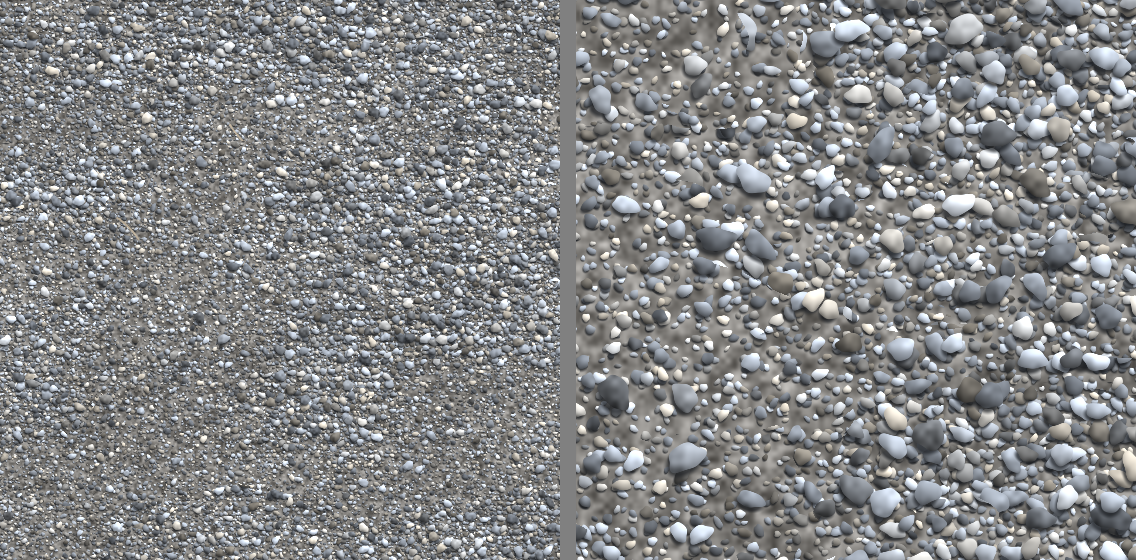
Left: the whole. Right: its middle third, enlarged.
Write a WebGL 2 fragment shader that draws this texture.

```glsl
#version 300 es
precision highp float;

uniform vec2 u_resolution;
out vec4 fragColor;

const int LAYERS = 4;
const float FINEST_SCALE = 165.0;    // cells across the canvas in the grit layer
const float LAYER_RATIO = 0.66;      // scale change from one layer to the next
const float FINE_COVER = 0.85;       // chance of a stone per cell, grit layer
const float COARSE_COVER = 0.36;     // same, largest pebbles
const float PATCHINESS = 0.6;
const float SHADOW_DEPTH = 0.74;
const float RELIEF = 0.36;
const float TWIG_CELLS = 6.0;
const float TWIG_CHANCE = 0.14;
const vec2 LIGHT = vec2(0.4, 0.92);
const vec3 SOIL = vec3(0.5, 0.49, 0.475);
const vec3 SHADOW = vec3(0.1, 0.11, 0.125);
const vec3 COOL = vec3(0.95, 1.0, 1.07);
const vec3 WARM = vec3(1.04, 1.0, 0.93);
const vec3 STRAW = vec3(0.75, 0.69, 0.6);

float hash(vec2 p) {
    return fract(sin(dot(p, vec2(127.1, 311.7))) * 43758.5453);
}

vec2 hash2(vec2 p) {
    return vec2(hash(p), hash(p + 37.3));
}

float noise(vec2 p) {
    vec2 i = floor(p), f = fract(p);
    f = f * f * (3.0 - 2.0 * f);
    return mix(mix(hash(i), hash(i + vec2(1, 0)), f.x),
               mix(hash(i + vec2(0, 1)), hash(i + vec2(1, 1)), f.x), f.y);
}

float fbm(vec2 p) {
    float sum = 0.0, amp = 0.5;
    for (int i = 0; i < 4; i++) {
        sum += amp * noise(p);
        p = p * 2.03 + 17.1;
        amp *= 0.5;
    }
    return sum / 0.9375;
}

mat2 rotation(float a) {
    float c = cos(a), s = sin(a);
    return mat2(c, s, -s, c);
}

// Radial distance of a rounded, slightly angular pebble; 1 on the outline
float pebble(vec2 q, float seed) {
    float a = atan(q.y, q.x + 1e-5);
    return length(q) * (1.0 + 0.09 * sin(3.0 * a + seed * 40.0)
                            + 0.05 * sin(5.0 * a + seed * 90.0));
}

// One layer of scattered stones, each with its cast shadow
vec3 addStones(vec3 color, vec2 uv, float scale, float cover, float layer, float pixel) {
    vec2 p = uv * scale + layer * 19.7;
    vec2 cell = floor(p);
    float grain = noise(uv * 230.0 + layer * 7.0) - 0.5;
    for (int y = -1; y <= 1; y++)
    for (int x = -1; x <= 1; x++) {
        vec2 id = cell + vec2(x, y);
        vec2 key = id + layer * 61.0;
        if (hash(key + 5.1) > cover) continue;

        vec2 toStone = p - id - 0.5 - 0.7 * (hash2(key) - 0.5);
        float seed = hash(key + 11.7);
        float radius = mix(0.25, 0.47, pow(hash(key + 23.9), 1.4));
        vec2 axes = radius * vec2(mix(1.0, 1.3, seed), mix(1.0, 0.7, seed));
        mat2 turn = rotation((hash(key + 71.3) - 0.5) * 2.4);
        vec2 q = (toStone * turn) / axes;
        vec2 shadowQ = ((toStone + LIGHT * radius * 0.42) * turn) / axes;
        float blur = 0.55 * pixel * scale / radius;

        float shade = 1.0 - smoothstep(0.75 - blur, 1.15 + blur, length(shadowQ));
        color = mix(color, SHADOW, shade * SHADOW_DEPTH);

        float d = pebble(q, seed);
        float mask = 1.0 - smoothstep(1.0 - blur, 1.0 + blur, d);
        float facing = dot(turn * q, LIGHT);
        float tone = mix(0.36, 0.92, hash(key + 43.1));
        float lum = tone * (1.0 + RELIEF * facing - 0.12 * d * d) + 0.2 * grain;
        vec3 tint = mix(COOL, WARM, smoothstep(0.3, 1.0, hash(key + 87.7)));
        color = mix(color, lum * tint, mask);
    }
    return color;
}

// Sparse dry stalks
vec3 addTwigs(vec3 color, vec2 uv, float pixel) {
    vec2 p = uv * TWIG_CELLS, id = floor(p);
    vec2 q = (p - id - 0.5 - 0.3 * (hash2(id + 3.0) - 0.5)) * rotation(6.28 * hash(id + 8.0));
    float halfLength = mix(0.08, 0.16, hash(id + 15.0));
    q.y += 0.6 * q.x * q.x;
    float d = length(vec2(max(abs(q.x) - halfLength, 0.0), q.y)) / TWIG_CELLS;
    float present = step(hash(id + 29.0), TWIG_CHANCE);
    float mask = 1.0 - smoothstep(0.0017 - 0.5 * pixel, 0.0017 + 0.5 * pixel, d);
    return mix(color, STRAW, 0.85 * mask * present);
}

void main() {
    vec2 uv = gl_FragCoord.xy / u_resolution.y;
    float pixel = 1.0 / u_resolution.y;
    float patches = smoothstep(0.28, 0.72, fbm(uv * vec2(4.0, 8.0) + 2.7));

    // Gritty soil
    float grit = 0.6 * noise(uv * 140.0) + 0.4 * noise(uv * 290.0 + 9.0) - 0.5;
    vec3 color = SOIL + 0.5 * grit;

    // Stones from grit up to pebbles, thinned out over bare soil
    float scale = FINEST_SCALE;
    for (int i = 0; i < LAYERS; i++) {
        float rank = float(i) / float(LAYERS - 1);
        float cover = mix(FINE_COVER, COARSE_COVER, rank) + PATCHINESS * (patches - 0.5);
        vec2 warped = uv + 0.0012 * (vec2(noise(uv * 120.0), noise(uv * 120.0 + 31.0)) - 0.5);
        color = addStones(color, warped, scale, cover, float(i) + 1.0, pixel);
        scale *= LAYER_RATIO;
    }
    color = addTwigs(color, uv, pixel);

    // Broad unevenness of the ground
    color *= 0.93 + 0.22 * fbm(uv * vec2(5.0, 9.0) + 41.0);
    fragColor = vec4(clamp(color, 0.0, 1.0), 1.0);
}
```
